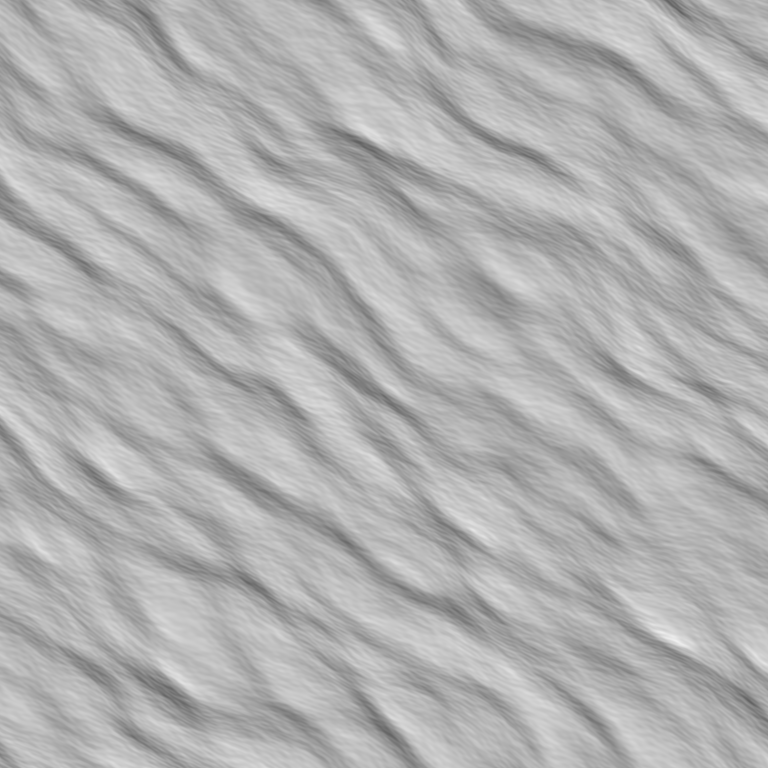
Give the GLSL for this texture, as a WebGL 2 fragment shader.

```glsl
#version 300 es
precision highp float;
precision highp int;
// Wind-swept grey drifts: slanting leaning dunes with fine ripples, lit from the upper right.

uniform vec2 u_resolution;
out vec4 fragColor;

// Drift direction and light
const float DRIFT_ANGLE = -0.66;            // radians, running down to the right
const float MID_GREY = 0.692;
const float CONTRAST = 0.093;
const float SAMPLE_STEP = 0.001;            // half width of the slope measurement

// Layer frequencies (along, across the drift) and their steepness
const vec2 SWELL_FREQ = vec2(4.5, 11.0);
const vec2 DUNE_FREQ = vec2(7.8, 18.5);
const vec2 RIDGE_FREQ = vec2(16.0, 41.0);
const vec2 STREAK_FREQ = vec2(33.0, 92.0);
const vec2 RIPPLE_FREQ = vec2(76.0, 205.0);
const float SWELL_STEEP = 0.45;
const float DUNE_STEEP = 0.88;
const float RIDGE_STEEP = 0.38;
const float STREAK_STEEP = 0.22;
const float RIPPLE_STEEP = 0.34;

// Shape of the dunes
const float CREST_SHARPNESS = 1.4;
const float LEAN = 0.22;                    // narrows the shaded faces
const float BEND = 0.03;
const vec2 BEND_FREQ = vec2(4.0, 5.0);
const float RIPPLE_SHEAR = 0.16;            // turns ripples nearer to horizontal

// Integer hash giving a unit gradient for a lattice cell
vec2 cellGradient(ivec2 cell, uint seed) {
    uvec2 v = uvec2(cell + 4096) * 1664525u + 1013904223u + seed * 747796405u;
    v.x += v.y * 1664525u;
    v.y += v.x * 1664525u;
    v ^= v >> 16u;
    v.x += v.y * 1664525u;
    v.y += v.x * 1664525u;
    v ^= v >> 16u;
    return normalize(vec2(v & 65535u) / 65535.0 - 0.50001);
}

float gradientNoise(vec2 p, uint seed) {
    ivec2 cell = ivec2(floor(p));
    vec2 f = fract(p);
    vec2 w = f * f * f * (f * (f * 6.0 - 15.0) + 10.0);
    float a = dot(cellGradient(cell, seed), f);
    float b = dot(cellGradient(cell + ivec2(1, 0), seed), f - vec2(1.0, 0.0));
    float c = dot(cellGradient(cell + ivec2(0, 1), seed), f - vec2(0.0, 1.0));
    float d = dot(cellGradient(cell + ivec2(1, 1), seed), f - vec2(1.0, 1.0));
    return mix(mix(a, b, w.x), mix(c, d, w.x), w.y);
}

// Noise layer scaled so that its slope across the drift equals steep
float layer(vec2 q, vec2 freq, float steep, uint seed) {
    return gradientNoise(q * freq, seed) * steep / freq.y;
}

// Height over drift coordinates: x along the drift, y across it
float relief(vec2 q) {
    q.y += BEND * gradientNoise(q * BEND_FREQ, 1u);

    // Lean the dunes so that one face becomes narrow and steep
    float swell = layer(q, SWELL_FREQ, SWELL_STEEP, 2u);
    float dune = layer(q, DUNE_FREQ, DUNE_STEEP, 3u);
    q.y += LEAN * (swell + dune);

    // Sharp crests above smooth hollows
    float crest = gradientNoise(q * DUNE_FREQ, 3u);
    float height = layer(q, SWELL_FREQ, SWELL_STEEP, 2u);
    height += exp(CREST_SHARPNESS * crest) * DUNE_STEEP / (CREST_SHARPNESS * DUNE_FREQ.y);

    // Finer ridges, streaks and ripples
    height += layer(q, RIDGE_FREQ, RIDGE_STEEP, 4u);
    vec2 sheared = vec2(q.x, q.y - RIPPLE_SHEAR * q.x);
    height += layer(sheared, STREAK_FREQ, STREAK_STEEP, 5u);
    height += layer(sheared, RIPPLE_FREQ, RIPPLE_STEEP, 6u);
    return height;
}

void main() {
    float canvasSize = min(u_resolution.x, u_resolution.y);
    vec2 p = gl_FragCoord.xy / canvasSize;
    vec2 along = vec2(cos(DRIFT_ANGLE), sin(DRIFT_ANGLE));
    vec2 across = vec2(-along.y, along.x);
    vec2 q = vec2(dot(p, along), dot(p, across));

    // Slope across the drift, smoothed over at least one pixel
    float reach = max(SAMPLE_STEP, 0.5 / canvasSize);
    vec2 offset = vec2(0.0, reach);
    float slope = (relief(q + offset) - relief(q - offset)) / (2.0 * reach);

    float grey = clamp(MID_GREY - CONTRAST * slope, 0.0, 1.0);
    fragColor = vec4(vec3(grey), 1.0);
}
```
